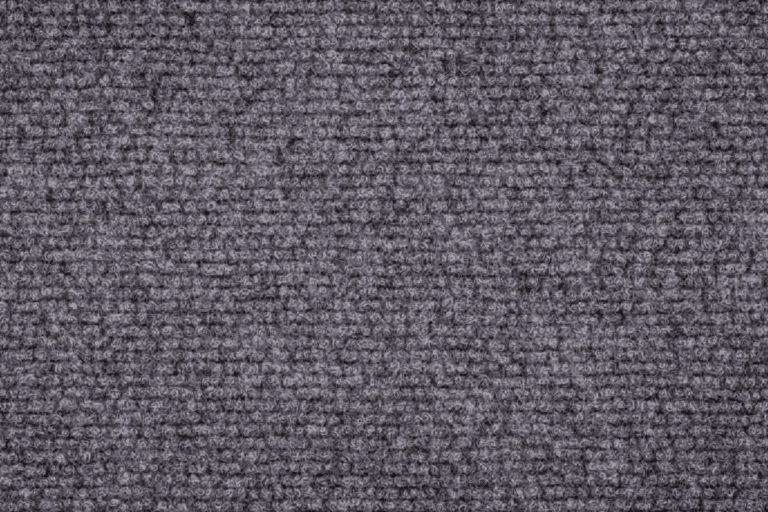
Reproduce this texture procedurally as a WebGL 1 fragment shader.

```glsl
precision highp float;
// Grey ribbed carpet: 41 rows of about 66 fuzzy, curly yarn loops with faint mottled wear.
uniform vec2 u_resolution;

const vec2 LOOP_COUNT = vec2(66.0, 41.0);
const vec3 SHADOW_COLOR = vec3(0.102, 0.090, 0.104);
const vec3 LIGHT_COLOR = vec3(0.625, 0.610, 0.665);

float hash(vec2 p) {
    vec3 q = fract(p.xyx * 0.1031);
    q += dot(q, q.yzx + 33.33);
    return fract((q.x + q.y) * q.z);
}

vec2 hash2(vec2 p) {
    return vec2(hash(p + 17.3), hash(p + 71.9));
}

float noise(vec2 p) {
    vec2 cell = floor(p);
    vec2 f = fract(p);
    f = f * f * (3.0 - 2.0 * f);
    float low = mix(hash(cell), hash(cell + vec2(1.0, 0.0)), f.x);
    float high = mix(hash(cell + vec2(0.0, 1.0)), hash(cell + 1.0), f.x);
    return mix(low, high, f.y);
}

float fbm(vec2 p) {
    float sum = 0.0;
    float weight = 0.5;
    for (int i = 0; i < 4; i++) {
        sum += weight * noise(p);
        p = mat2(1.6, 1.2, -1.2, 1.6) * p + 9.7;
        weight *= 0.5;
    }
    return sum / 0.9375;
}

// Returns height, curl shading and tone of the topmost loop at p.
vec3 yarnLoops(vec2 p) {
    vec3 top = vec3(0.0, 0.0, 0.5);
    float row = floor(p.y);
    for (int j = -1; j <= 1; j++) {
        float y = row + float(j);
        float shift = hash(vec2(y, 5.0));
        float column = floor(p.x - shift);
        for (int i = -1; i <= 1; i++) {
            vec2 id = vec2(column + float(i), y);
            vec2 jitter = (hash2(id) - 0.5) * vec2(0.55, 0.30);
            vec2 size = mix(vec2(0.54, 0.48), vec2(0.76, 0.60), hash(id + 3.1));
            vec2 q = (p - id - vec2(shift, 0.0) - 0.5 - jitter) / size;
            float height = 1.0 - smoothstep(0.3, 1.15, length(q));
            if (height > top.x) {
                // Spiral strands, lit from above
                vec2 eye = q - (hash2(id + 41.0) - 0.5) * 0.9;
                float turn = atan(eye.y, eye.x + 0.001);
                float strand = sin(length(eye) * 12.0 + turn + 6.283 * hash(id + 8.0));
                top = vec3(height, (0.65 * strand + 0.5 * q.y) * height, hash(id + 23.0));
            }
        }
    }
    return top;
}

// Thin wandering hairs, bright along the crests of warped noise.
float fibres(vec2 p) {
    vec2 bend = vec2(noise(p * 1.7), noise(p * 1.7 + 31.0));
    float crest = abs(noise(p * 3.8 + bend * 3.0) * 2.0 - 1.0);
    return 1.0 - smoothstep(0.0, 0.6, crest);
}

float carpetTone(vec2 p, vec2 uv) {
    // Rows sag gently and loops drift out of line
    vec2 drift = vec2(noise(p * 0.3), noise(p * vec2(0.16, 0.3) + 50.0)) - 0.5;
    vec2 fray = vec2(noise(p * 2.3 + 3.0), noise(p * 2.3 + 63.0)) - 0.5;
    vec2 q = p + drift * vec2(0.5, 0.36) + fray * 0.2;
    vec3 yarn = yarnLoops(q);

    // Broken dark grooves between rows
    float groove = smoothstep(0.30, 0.5, abs(fract(q.y) - 0.5));
    groove *= smoothstep(0.25, 0.75, noise(p * vec2(0.9, 1.0) + 13.0));

    // Felted fuzz and broad mottling
    float fuzz = noise(p * 5.2 + 7.0) - 0.5;
    float tuft = fbm(p * 0.9 + 90.0) - 0.5;
    float mottle = fbm(p * vec2(0.10, 0.16) + 20.0) - 0.5;

    float tone = 0.36 + 0.27 * (yarn.x - 0.49) + 0.16 * yarn.y;
    tone += 0.09 * (yarn.z - 0.5) + 0.19 * (fibres(p) - 0.37);
    tone += 0.42 * fuzz + 0.18 * tuft + 0.11 * mottle - 0.11 * groove;

    // Soft falloff towards the corners and the lower edge
    vec2 edge = uv - vec2(0.47, 0.56);
    return tone + 0.09 - 0.17 * dot(edge, edge);
}

void main() {
    vec2 uv = gl_FragCoord.xy / u_resolution;
    vec2 texel = LOOP_COUNT / u_resolution;

    // Four samples smooth the hairs
    float tone = 0.0;
    for (int k = 0; k < 4; k++) {
        vec2 offset = vec2(mod(float(k), 2.0), floor(float(k) * 0.5)) * 0.5 - 0.25;
        tone += 0.25 * carpetTone(uv * LOOP_COUNT + offset * texel, uv);
    }

    tone = clamp(0.49 + (tone - 0.425) * 1.25, 0.0, 1.0);
    gl_FragColor = vec4(mix(SHADOW_COLOR, LIGHT_COLOR, tone), 1.0);
}
```
